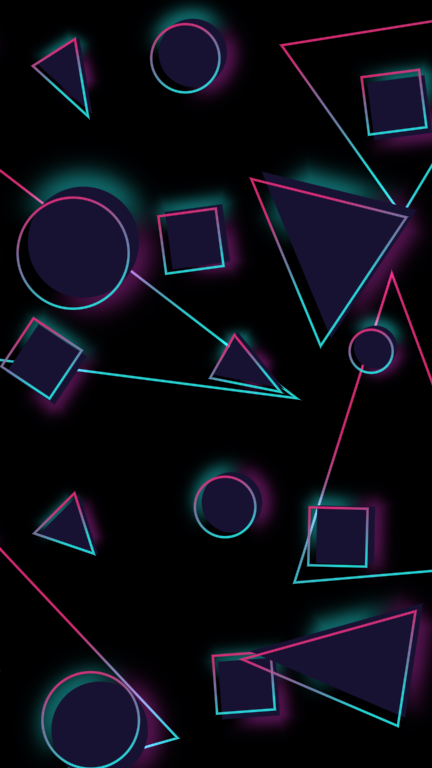
Give the GLSL for this background, as a Shadertoy shader.

```glsl
float hash(float n) {
    return fract(sin(n * 127.1) * 43758.5453);
}

// Polygon of the given inradius; skew makes its corners uneven.
float polygon(vec2 p, int sides, float inradius, float seed, float skew) {
    float turn = 6.2832 * hash(seed), d = -1e3;
    for (int k = 0; k < sides; k++) {
        float a = turn + 6.2832 * float(k) / float(sides)
                + skew * (hash(seed + float(k) + 1.0) - 0.5);
        d = max(d, dot(p, vec2(cos(a), sin(a))));
    }
    return d - inradius;
}

// Kinds: 0 circle, 1 square, 2 triangle.
float shape(vec2 p, int kind, float size, float seed) {
    if (kind == 0) return length(p) - size;
    if (kind == 1) return polygon(p, 4, size, seed, 0.0);
    return polygon(p, 3, size, seed, 0.6);
}

float cover(float d) {
    return clamp(0.5 - 0.75 * d * iResolution.x, 0.0, 1.0);
}

// Neon line running from cyan below through lavender to pink above.
vec3 drawOutline(vec3 color, vec2 p, float d, float size) {
    float t = clamp(0.5 + 0.38 * (p.y - 0.3 * p.x) / size, 0.0, 1.0);
    vec3 neon = mix(vec3(0.16, 0.9, 0.9), vec3(0.5, 0.49, 0.68), smoothstep(0.1, 0.55, t));
    neon = mix(neon, vec3(0.9, 0.18, 0.48), smoothstep(0.5, 0.95, t));
    return mix(color, neon, 0.9 * cover(abs(d) - 0.0029));
}

// Soft light spilling from one side of a shape, held back at far corners.
float sideGlow(vec2 p, float d, float angle, float size) {
    float radius = length(p);
    float facing = dot(p / (radius + 1e-4), vec2(cos(angle), sin(angle)));
    float falloff = max(max(d, radius - 1.35 * size), 0.0) / (0.009 + 0.27 * size);
    return smoothstep(0.1, 1.0, facing) * exp(-falloff * falloff);
}

void mainImage(out vec4 fragColor, in vec2 fragCoord) {
    vec2 uv = fragCoord / iResolution.x;
    vec3 color = vec3(0.0, 0.0, 0.005);

    // Large empty triangles, alternating between the two sides
    for (int i = 0; i < 4; i++) {
        float n = float(i);
        vec2 p = uv - vec2(0.12 + 0.8 * mod(n, 2.0), 0.15 + 0.47 * n);
        float size = 0.15 + 0.04 * hash(n + 3.0);
        color = drawOutline(color, p, polygon(p, 3, size, n * 9.0 + 400.0, 0.6), size);
    }

    // Filled shapes on a jittered grid, reaching past the edges
    for (int i = 0; i < 35; i++) {
        float n = float(i), seed = n * 11.0 + 5.0;
        int kind = i % 3;
        vec2 cell = vec2(mod(n, 5.0), floor(n / 5.0)) - 1.0;
        vec2 jitter = 0.5 * (vec2(hash(seed + 5.0), hash(seed + 6.0)) - 0.5);
        vec2 p = uv - (cell + 0.5 + jitter) * vec2(0.3333, 0.3556);

        // Mostly small, a few large
        float rank = fract(n * 0.47 + 0.1);
        float size = kind == 1 ? 0.067 : 0.04 + 0.1 * pow(rank, 4.0);

        // The fill slips away from its outline
        float slip = 1.8 * (hash(seed + 7.0) - 0.5);
        vec2 q = p - 0.27 * size * vec2(cos(slip), sin(slip));
        float fill = shape(q, kind, size, seed);

        float swing = 1.4 * (hash(seed + 8.0) - 0.5);
        color += vec3(0.06, 0.38, 0.38) * sideGlow(q, fill, 1.9 + swing, size);
        color += vec3(0.30, 0.07, 0.28) * sideGlow(q, fill, swing - 0.4, size);

        color = mix(color, vec3(0.09, 0.065, 0.195), cover(fill));
        color = drawOutline(color, p, shape(p, kind, size, seed), size);
    }

    fragColor = vec4(min(color, 1.0), 1.0);
}
```
